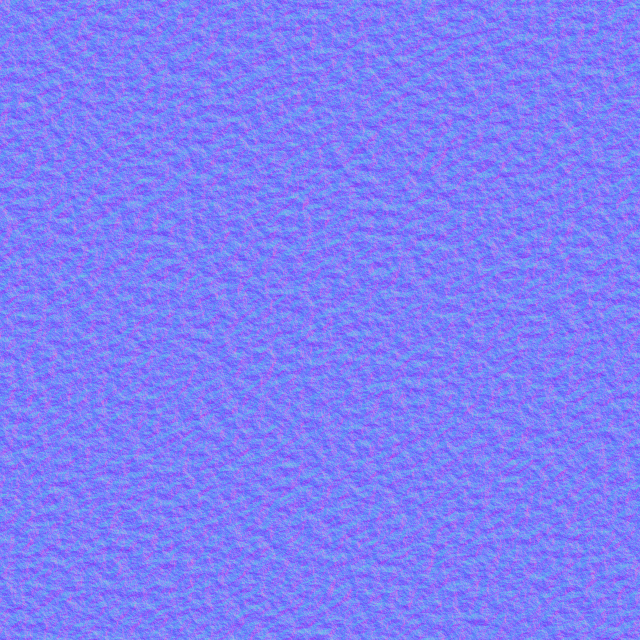
Reproduce this texture map procedurally as a WebGL 1 fragment shader.

```glsl
precision highp float;

uniform vec2 u_resolution;

const float GRAIN_ANGLE = 0.52;     // direction of the wrinkles, radians
const float COARSE_STRETCH = 1.38;  // length over width of the largest wrinkles
const float FINE_STRETCH = 1.05;    // the same for the finest grain
const float WRINKLES = 60.0;        // noise cells across the canvas
const float RELIEF = 0.152;         // steepness of the surface
const float ROUGHNESS = 0.5;        // height kept by each finer octave
const float SAMPLE_STEP = 0.0012;   // distance between slope samples
const float CREASE = 0.8;           // sharpening of slopes that face right
const float CREASE_BALANCE = 0.024; // keeps the mean slope level
const float BLUE_LOSS = 0.013;      // blue taken from the whole surface
const float BLUE_LEAN = 0.08;       // further blue taken from upward slopes
const int OCTAVES = 4;

// Rotation between octaves hides the lattice
const mat2 OCTAVE_TURN = mat2(0.8, 0.6, -0.6, 0.8);
const vec2 OCTAVE_SHIFT = vec2(137.3, 171.9);

vec2 hash22(vec2 p) {
    vec3 q = fract(p.xyx * vec3(0.1031, 0.1030, 0.0973));
    q += dot(q, q.yzx + 33.33);
    return fract((q.xx + q.yz) * q.zy);
}

// Dot product of a random unit gradient with the offset from its corner
float cornerValue(vec2 cell, vec2 offset) {
    vec2 gradient = hash22(cell) * 2.0 - 1.0 + 0.0001;
    return dot(normalize(gradient), offset);
}

float gradientNoise(vec2 p) {
    vec2 cell = floor(p);
    vec2 f = p - cell;
    vec2 fade = f * f * f * (f * (f * 6.0 - 15.0) + 10.0);
    vec2 e = vec2(1.0, 0.0);
    float bottom = mix(cornerValue(cell, f),
                       cornerValue(cell + e.xy, f - e.xy), fade.x);
    float top = mix(cornerValue(cell + e.yx, f - e.yx),
                    cornerValue(cell + e.xx, f - e.xx), fade.x);
    return mix(bottom, top, fade.y);
}

// Height in canvas units: long wrinkles below, rounder grain on top
float surfaceHeight(vec2 uv) {
    float c = cos(GRAIN_ANGLE);
    float s = sin(GRAIN_ANGLE);
    vec2 alongAcross = vec2(c * uv.x + s * uv.y, c * uv.y - s * uv.x);
    float height = 0.0;
    float frequency = WRINKLES;
    float amplitude = RELIEF / WRINKLES;
    mat2 turn = mat2(1.0, 0.0, 0.0, 1.0);
    for (int i = 0; i < OCTAVES; i++) {
        float fineness = float(i) / float(OCTAVES - 1);
        float stretch = mix(COARSE_STRETCH, FINE_STRETCH, fineness);
        vec2 p = turn * (alongAcross * frequency / vec2(stretch, 1.0));
        height += amplitude * gradientNoise(p + OCTAVE_SHIFT * float(i + 1));
        turn = OCTAVE_TURN * turn;
        frequency *= 2.0;
        amplitude *= ROUGHNESS;
    }
    return height;
}

void main() {
    vec2 uv = gl_FragCoord.xy / u_resolution;

    // Slope by central differences
    vec2 d = vec2(0.5 * SAMPLE_STEP, 0.0);
    vec2 slope = vec2(surfaceHeight(uv + d.xy) - surfaceHeight(uv - d.xy),
                      surfaceHeight(uv + d.yx) - surfaceHeight(uv - d.yx)) / SAMPLE_STEP;

    // Narrow, steep creases on the right of each bump
    slope.x -= CREASE * (slope.x * slope.x - CREASE_BALANCE);

    // Tangent space normal packed into colour
    vec3 color = normalize(vec3(-slope, 1.0)) * 0.5 + 0.5;
    color.b -= BLUE_LOSS + BLUE_LEAN * (color.g - 0.5);
    gl_FragColor = vec4(color, 1.0);
}
```
